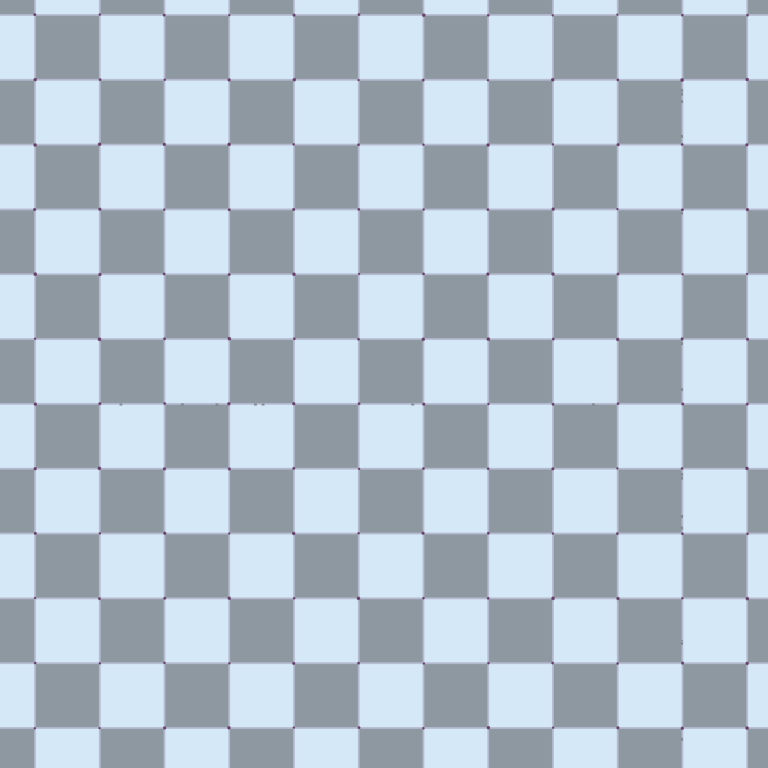
A three.js fragment shader for this pattern:

```glsl
varying vec2 vUv;

float hash(vec2 p) {
  vec3 q = fract(p.xyx * vec3(0.1031, 0.1030, 0.0973));
  q += dot(q, q.yzx + 33.33);
  return fract((q.x + q.y) * q.z);
}

// Small chips scattered along one grid line
float chips(float along, float across, float slotSize, float density, float seed) {
  float slot = along / slotSize;
  float present = step(hash(vec2(floor(slot), seed)), density);
  float span = 1.0 - smoothstep(0.25, 0.5, abs(fract(slot) - 0.5));
  return present * span * (1.0 - smoothstep(0.0006, 0.0022, abs(across)));
}

void main() {
  vec2 pitch = vec2(0.0843, 0.0844);
  vec2 grid = (vUv - vec2(0.0456, 0.0521)) / pitch;
  vec2 node = floor(grid + 0.5);
  vec2 offset = (grid - node) * pitch;

  // Checker with softened boundaries
  vec2 side = smoothstep(-0.001, 0.001, offset) * 2.0 - 1.0;
  float parity = 1.0 - 2.0 * mod(node.x + node.y, 2.0);
  float checker = 0.5 + 0.5 * side.x * side.y * parity;
  vec3 color = mix(vec3(0.837, 0.910, 0.970), vec3(0.557, 0.597, 0.627), checker);

  // Thin lavender seams
  vec2 gap = abs(offset);
  float seam = 1.0 - smoothstep(0.0003, 0.0021, min(gap.x, gap.y));
  color = mix(color, vec3(0.71, 0.73, 0.82), 0.9 * seam);

  // Worn seams: one column beside its pale cells, and one row
  float paleRow = step(0.5, mod(floor(grid.y), 2.0));
  float nearEnds = step(0.14, abs(fract(grid.y) - 0.5));
  float wornColumn = step(abs(node.x - 10.0), 0.5) * paleRow * nearEnds;
  float wornRow = step(abs(node.y - 5.0), 0.5);
  float wear = wornColumn * chips(vUv.y, offset.x + 0.0006, 0.005, 0.3, 7.0);
  wear = max(wear, wornRow * chips(vUv.x, offset.y + 0.0008, 0.005, 0.04, 19.0));
  color = mix(color, vec3(0.48, 0.50, 0.54), 0.8 * wear);

  // Plum dots of uneven size at the crossings
  vec2 jitter = vec2(hash(node + 31.0), hash(node + 57.0)) - 0.5;
  float radius = mix(0.0014, 0.0023, hash(node + 83.0));
  float dot_ = 1.0 - smoothstep(radius - 0.001, radius + 0.001, length(offset - 0.001 * jitter));
  color = mix(color, vec3(0.37, 0.20, 0.37), 0.9 * dot_);

  gl_FragColor = vec4(color, 1.0);
}
```
